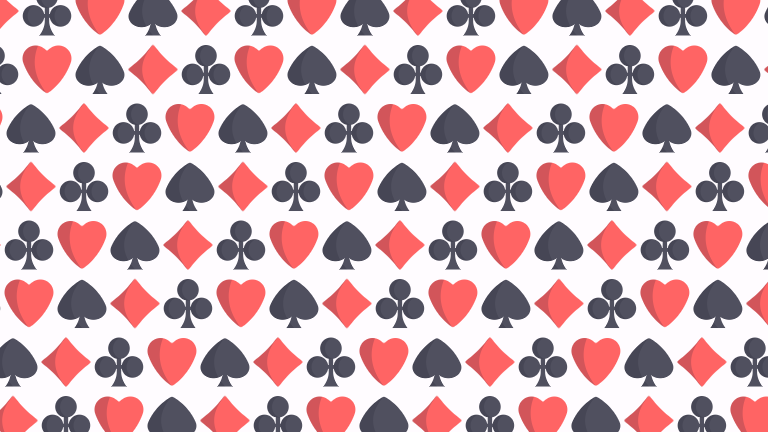
This pattern is drawn by a Shadertoy shader. Its source:

```glsl
const vec3 PAPER = vec3(1.0, 0.99, 1.0);
const vec3 RED = vec3(1.0, 0.392, 0.392);
const vec3 RED_SHADE = vec3(0.824, 0.333, 0.353);
const vec3 SLATE = vec3(0.314, 0.314, 0.373);
const vec3 SLATE_SHADE = vec3(0.275, 0.275, 0.333);

// Absolute value with a softened crease, which rounds the tips.
vec2 softAbs(vec2 p) {
    return sqrt(p * p + 0.003);
}

// Round lobes that flow into wide arcs meeting at the bottom tip.
float heartDistance(vec2 p) {
    vec2 q = vec2(softAbs(p).x, p.y);
    vec2 lobe = q - vec2(0.47, 0.45);
    bool onLobe = 0.357 * lobe.x + lobe.y > 0.0;
    return onLobe ? length(lobe) - 0.53
                  : length(q - vec2(-1.512, 1.158)) - 2.635;
}

// Foot that flares towards its base.
float stemDistance(vec2 p, float top) {
    float flare = clamp((-0.4 - p.y) / 0.6, 0.0, 1.0);
    float halfWidth = 0.09 + 0.22 * flare * flare;
    return max(abs(p.x) - halfWidth, max(-1.0 - p.y, p.y - top));
}

// Each suit returns its outline distance and its shade distance.
vec2 heart(vec2 p) {
    float rise = p.y - 0.3;
    return vec2(heartDistance(p), p.x + 0.5 - 0.3 * rise * rise);
}

vec2 spade(vec2 p) {
    float blade = heartDistance(vec2(p.x, (0.16 - p.y) * 1.19));
    return vec2(min(blade, stemDistance(p, -0.4)), p.x + 0.44 - 0.45 * p.y * p.y);
}

vec2 diamond(vec2 p) {
    float outline = 3.56 - length(softAbs(p) - 3.0);
    return vec2(outline, p.x + 0.44 * (1.0 - p.y * p.y));
}

vec2 club(vec2 p) {
    vec2 top = p - vec2(0.0, 0.56);
    vec2 side = p - vec2(p.x < 0.0 ? -0.55 : 0.55, -0.2);
    vec2 lobe = dot(top, top) < dot(side, side) ? top : side;
    float leaf = length(lobe) - 0.44;
    float link = max(abs(p.x) - 0.3, abs(p.y + 0.2) - 0.08);
    float crescent = max(leaf, 0.46 - length(lobe - vec2(0.22, 0.0)));
    return vec2(min(min(leaf, link), stemDistance(p, 0.3)), crescent);
}

float coverage(float distance, float pixel) {
    return clamp(0.5 - distance / pixel, 0.0, 1.0);
}

void mainImage(out vec4 fragColor, in vec2 fragCoord) {
    // One unit is half the height of a suit.
    float pixel = 17.633 / iResolution.y;
    vec2 p = vec2(fragCoord.x, iResolution.y - fragCoord.y) * pixel;

    // Rows slide left in pairs, by alternating large and small steps.
    vec2 pitch = vec2(2.163, 2.388);
    float row = floor((p.y - 0.449) / pitch.y + 0.5);
    float pair = floor(row / 2.0);
    float shift = 1.918 - 0.735 * floor(pair / 2.0) - 0.653 * mod(pair, 2.0);
    float column = floor((p.x - shift) / pitch.x + 0.5);
    vec2 local = p - vec2(shift, 0.449) - vec2(column, row) * pitch;
    local.y = -local.y;

    // The suits cycle along each row and advance by one per row.
    int suit = int(mod(column + row, 4.0));
    vec2 shape = suit == 0 ? club(local)
               : suit == 1 ? heart(local)
               : suit == 2 ? spade(local)
               : diamond(local);

    bool isRed = suit == 1 || suit == 3;
    vec3 ink = mix(isRed ? RED : SLATE, isRed ? RED_SHADE : SLATE_SHADE,
                   coverage(shape.y, pixel));
    fragColor = vec4(mix(PAPER, ink, coverage(shape.x, pixel)), 1.0);
}
```
